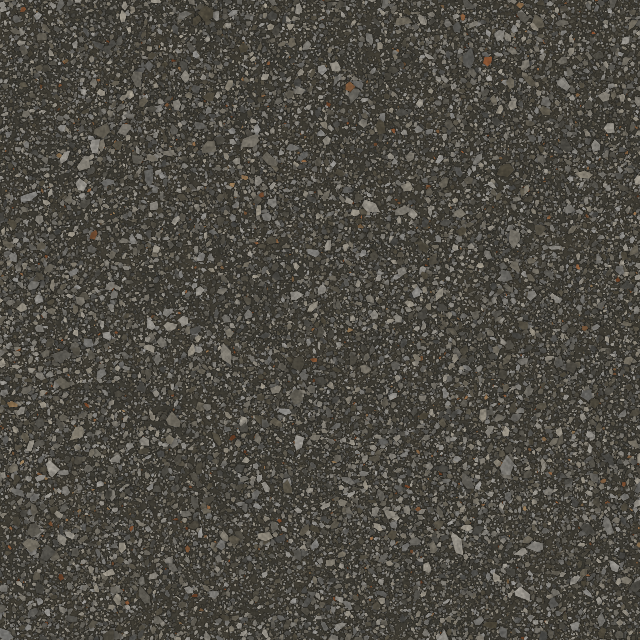
Write a WebGL 1 fragment shader that draws this texture.

```glsl
precision highp float;
// Worn asphalt: a dark, grainy binder packed with angular crushed-stone chips.
// Five rotated jittered grids, from fine to coarse, scatter convex polygons
// whose presence follows a slow patch noise; a few chips are rust or tan.

#define FINEST_CELLS 215.0
#define LAYER_RATIO 0.645
#define CHIP_DENSITY 1.0
#define CHIP_DARK vec3(0.275, 0.265, 0.235)
#define CHIP_LIGHT vec3(0.595, 0.580, 0.548)
#define BINDER vec3(0.237, 0.227, 0.196)
#define RUST vec3(0.50, 0.29, 0.17)
#define TAN vec3(0.60, 0.50, 0.36)
#define GRAIN 0.15
#define EDGE_SOFTNESS 0.0014
#define ACCENT_CHANCE 0.012

uniform vec2 u_resolution;

const int LAYERS = 5;
const int SIDES = 5;
const float TAU = 6.28318;

float hash(vec2 p) {
  vec3 q = fract(vec3(p.xyx) * 0.1031);
  q += dot(q, q.yzx + 33.33);
  return fract((q.x + q.y) * q.z);
}

float noise(vec2 p) {
  vec2 i = floor(p);
  vec2 f = fract(p);
  f = f * f * (3.0 - 2.0 * f);
  float low = mix(hash(i), hash(i + vec2(1.0, 0.0)), f.x);
  float high = mix(hash(i + vec2(0.0, 1.0)), hash(i + vec2(1.0, 1.0)), f.x);
  return mix(low, high, f.y);
}

mat2 rotation(float angle) {
  float c = cos(angle);
  float s = sin(angle);
  return mat2(c, s, -s, c);
}

// Signed distance to an irregular convex chip, stretched along a random axis.
float chipDistance(vec2 p, vec2 id, float radius) {
  float stretch = mix(1.0, 1.4, hash(id + 3.7));
  p = rotation(TAU * hash(id + 5.1)) * p * vec2(1.0);
  p *= vec2(1.0 / stretch, stretch);
  float d = -1.0;
  for (int k = 0; k < SIDES; k++) {
    float side = float(k);
    float jitter = hash(id + 11.3 + side * 7.9);
    float angle = TAU * (side + 0.6 * jitter) / float(SIDES);
    float reach = radius * mix(0.68, 1.1, fract(jitter * 17.0));
    d = max(d, dot(p, vec2(cos(angle), sin(angle))) - reach);
  }
  return d;
}

// Mostly dim grey stone, skewed warm or cool, with rare coloured accents.
vec3 chipColor(vec2 id) {
  float tone = pow(hash(id + 23.1), 1.4);
  float warmth = hash(id + 29.5) - 0.5;
  vec3 color = mix(CHIP_DARK, CHIP_LIGHT, tone);
  color += warmth * vec3(0.025, 0.005, -0.035);
  float accent = hash(id + 31.7);
  if (accent < ACCENT_CHANCE) {
    color = mix(RUST, TAN, hash(id + 37.3)) * mix(0.75, 1.05, tone);
  }
  return color;
}

// Lays one grid of chips over the colour beneath.
vec3 layChips(vec3 color, vec2 uv, float cells, float density, float seed) {
  vec2 p = rotation(0.4 + seed * 0.63) * uv * cells + seed * 57.0;
  vec2 cell = floor(p);
  float soft = cells * max(EDGE_SOFTNESS, 0.7 / min(u_resolution.x, u_resolution.y));
  for (int y = -1; y <= 1; y++) {
    for (int x = -1; x <= 1; x++) {
      vec2 id = cell + vec2(float(x), float(y));
      vec2 key = id + seed * 131.0;
      if (hash(key) > density) continue;
      vec2 center = id + 0.1 + 0.8 * vec2(hash(key + 13.3), hash(key + 17.9));
      float radius = mix(0.23, 0.43, hash(key + 19.1));
      float d = chipDistance(p - center, key, radius);
      float shadow = 1.0 - smoothstep(0.0, soft + 0.12, d);
      float cover = 1.0 - smoothstep(-0.5 * soft, 0.5 * soft, d);
      vec3 stone = chipColor(key);
      stone *= 0.93 + 0.14 * noise(uv * 190.0 + key);
      color = mix(color * (1.0 - 0.16 * shadow), stone, cover);
    }
  }
  return color;
}

void main() {
  vec2 uv = gl_FragCoord.xy / min(u_resolution.x, u_resolution.y);

  // Binder with slow brown stains
  float patches = 0.6 * noise(uv * 7.0 + 4.0) + 0.4 * noise(uv * 19.0 + 9.0);
  vec3 color = BINDER + (noise(uv * 34.0) - 0.5) * vec3(0.022, 0.014, 0.004);

  // Chips, from fine grit to coarse stones
  float cells = FINEST_CELLS;
  for (int i = 0; i < LAYERS; i++) {
    float layer = float(i);
    float density = mix(0.66, 0.07, pow(layer / 4.0, 1.4));
    density *= CHIP_DENSITY * mix(0.7, 1.3, patches);
    color = layChips(color, uv, cells, density, layer + 1.0);
    cells *= LAYER_RATIO;
  }

  // Fine mineral grain over everything
  float grain = noise(uv * 400.0) + noise(uv * 260.0 + 31.0) - 1.0;
  color *= 1.0 + GRAIN * grain;
  gl_FragColor = vec4(color, 1.0);
}
```
